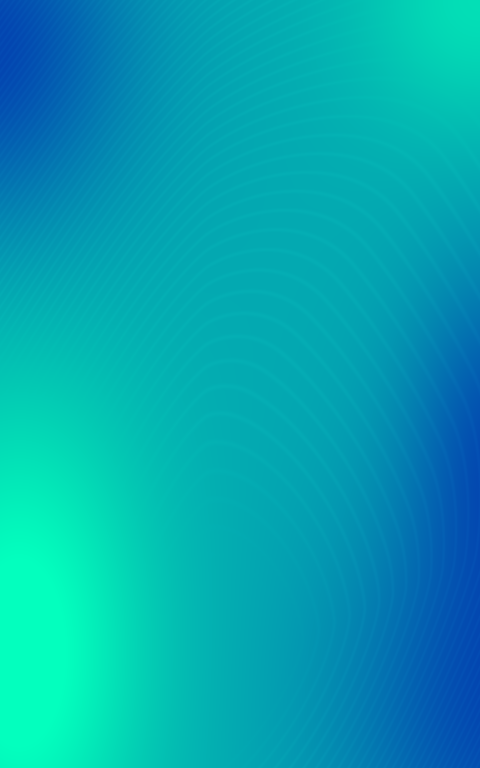
A Shadertoy shader for this background:

```glsl
// Soft teal gradient with mint and deep blue glows, crossed by faint nested contour lines.

// Green level of the plain teal, and its limits
const float BASE_GREEN = 0.665;
const float MIN_GREEN = 0.27;
const float MAX_GREEN = 1.0;
const float RED = 0.01;
const float BLUE = 0.69;
const float MINT_BLUE_LIFT = 0.055;

// Contour lines: skewed, rounded diamonds
const vec2 RING_CENTER = vec2(0.43, 0.11);
const float RING_WIDTH = 0.54;
const float RING_TOP = 0.58;
const float RING_BOTTOM = 0.36;
const float RING_SKEW = 0.3;
const float RING_ROUNDNESS = 1.5;
const float RING_COUNT = 16.0;
const float CREST_DENSITY = 60.0;
const float FOOT_DENSITY = 80.0;
const float LINE_WIDTH = 0.12;
const float LINE_STRENGTH = 0.021;

// Elliptical Gaussian falloff, 1 at the center
float glow(vec2 p, vec2 center, vec2 radii) {
    vec2 d = (p - center) / radii;
    return exp(-dot(d, d));
}

// Green level built from light (+) and dark (-) glows
float greenField(vec2 p) {
    float g = BASE_GREEN;
    g += 0.38 * glow(p, vec2(0.04, 0.15), vec2(0.27, 0.34));    // lower left mint
    g += 0.21 * glow(p, vec2(1.0, 1.0), vec2(0.26, 0.17));      // upper right mint
    g -= 0.41 * glow(p, vec2(-0.04, 0.94), vec2(0.31, 0.24));   // upper left blue
    g -= 0.30 * glow(p, vec2(1.05, 0.45), vec2(0.20, 0.22));    // right edge blue
    g -= 0.38 * glow(p, vec2(1.05, 0.07), vec2(0.34, 0.30));    // lower right blue
    return clamp(g, MIN_GREEN, MAX_GREEN);
}

// Size of the rounded diamond through a point, 1 on the outer ring
float ringRadius(vec2 d) {
    d.y -= RING_SKEW * d.x;
    float height = d.y > 0.0 ? RING_TOP : RING_BOTTOM;
    vec2 q = pow(abs(d / vec2(RING_WIDTH, height)), vec2(RING_ROUNDNESS));
    return pow(q.x + q.y, 1.0 / RING_ROUNDNESS);
}

// Ring number, packed more tightly toward two opposite corners
float contourPhase(vec2 p) {
    vec2 d = p - RING_CENTER;
    float toCrest = max(dot(d, vec2(-0.6, 0.8)) - 0.25, 0.0);
    float toFoot = max(dot(d, vec2(0.8, -0.6)) - 0.2, 0.0);
    float wave = 0.3 * sin(7.0 * p.x + 3.0 * p.y) + 0.2 * sin(9.0 * p.y - 4.0 * p.x);
    return RING_COUNT * ringRadius(d) + wave
         + CREST_DENSITY * toCrest * toCrest
         + FOOT_DENSITY * toFoot * toFoot;
}

// Thin antialiased line at the middle of every ring
float contourLine(float phase) {
    float distanceToLine = abs(fract(phase) - 0.5);
    float blur = fwidth(phase);
    return 1.0 - smoothstep(0.0, LINE_WIDTH + blur, distanceToLine);
}

void mainImage(out vec4 fragColor, in vec2 fragCoord) {
    vec2 uv = fragCoord / iResolution.xy;
    float green = greenField(uv);

    // Lines fade out inside the mint glows and near the ring center
    float lineMask = 1.0 - smoothstep(0.62, 0.82, green);
    lineMask *= smoothstep(0.25, 0.65, ringRadius(uv - RING_CENTER));
    float blue = BLUE + MINT_BLUE_LIFT * pow(green, 6.0);
    float line = LINE_STRENGTH * lineMask * contourLine(contourPhase(uv));

    fragColor = vec4(vec3(RED, green, blue) + line * vec3(0.3, 1.0, 0.6), 1.0);
}
```
